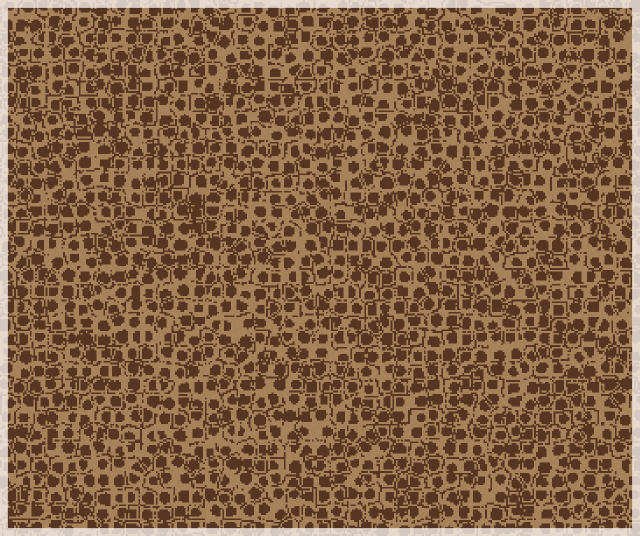
Write a Shadertoy shader that draws this pattern.

```glsl
// Leopard-like weave: chunky brown spots with broken seams on tan, in a pale veiled frame.

const vec3  SPOT_BROWN   = vec3(0.338, 0.207, 0.132);
const vec3  GROUND_TAN   = vec3(0.650, 0.512, 0.353);
const vec3  VEIL_WHITE   = vec3(0.970, 0.950, 0.930);
const float VEIL_OPACITY = 0.78;
const float FRAME_WIDTH  = 0.0146;  // in canvas heights
const float CELL_ROWS    = 34.0;    // spots per canvas height
const float CELL_GRAINS  = 9.0;     // square grains across one cell
const vec2  JITTER       = vec2(0.66, 0.46);
const float SPOT_INSET   = 0.145;   // distance kept from the cell edge
const float SPOT_MIN     = 0.31;    // spot radius range, in cells
const float SPOT_MAX     = 0.45;
const float SPOT_ROUGH   = 0.035;
const float SEAM_HALF    = 0.068;
const float SEAM_KEPT    = 0.68;    // share of cell borders that carry a seam
const float SEAM_FILL    = 0.80;    // share of grains drawn along a seam
const float TONE_SPREAD  = 0.05;
const int   SAMPLES      = 2;       // antialiasing samples per axis

vec2 hash2(vec2 p) {
    vec3 q = fract(vec3(p.xyx) * vec3(0.1031, 0.1030, 0.0973));
    q += dot(q, q.yzx + 33.33);
    return fract((q.xx + q.yz) * q.zy);
}

// Jittered centre of a cell
vec2 cellCentre(vec2 id) {
    return id + 0.5 + JITTER * (hash2(id + 17.0) - 0.5);
}

// Edge distance (x) and centre distance (y) of the nearest cell
vec2 cellDistances(vec2 p, out vec2 nearestId, out vec2 neighbourId) {
    vec2 base = floor(p);
    float best = 1e3;
    nearestId = base;
    for (int y = -1; y <= 1; y++)
    for (int x = -1; x <= 1; x++) {
        vec2 id = base + vec2(x, y);
        float d = distance(p, cellCentre(id));
        if (d < best) {
            best = d;
            nearestId = id;
        }
    }

    vec2 toCentre = cellCentre(nearestId) - p;
    float edge = 1e3;
    neighbourId = nearestId;
    for (int y = -2; y <= 2; y++)
    for (int x = -2; x <= 2; x++) {
        if (x == 0 && y == 0) continue;
        vec2 id = nearestId + vec2(x, y);
        vec2 toOther = cellCentre(id) - p;
        float d = dot(0.5 * (toCentre + toOther), normalize(toOther - toCentre));
        if (d < edge) {
            edge = d;
            neighbourId = id;
        }
    }
    return vec2(edge, best);
}

// Spots and dashed seams, snapped to square grains
vec3 weave(vec2 uv) {
    vec2 grain = floor(uv * CELL_ROWS * CELL_GRAINS);
    vec2 grainRandom = hash2(grain + 5.0);
    vec2 id, neighbour;
    vec2 dist = cellDistances((grain + 0.5) / CELL_GRAINS, id, neighbour);

    float rough = SPOT_ROUGH * (grainRandom.x - 0.5);
    float radius = mix(SPOT_MIN, SPOT_MAX, hash2(id + 71.0).x);
    bool spot = dist.x + rough > SPOT_INSET && dist.y + rough < radius;

    // The sum of both ids gives each shared border a single random value
    bool seamKept = hash2(id + neighbour + 131.0).x < SEAM_KEPT;
    bool seam = dist.x < SEAM_HALF && seamKept && grainRandom.y < SEAM_FILL;

    float tone = 1.0 + TONE_SPREAD * (grainRandom.x - 0.5);
    return tone * (spot || seam ? SPOT_BROWN : GROUND_TAN);
}

void mainImage(out vec4 fragColor, in vec2 fragCoord) {
    vec2 canvas = iResolution.xy / iResolution.y;
    vec2 uv = fragCoord / iResolution.y;
    float pixel = 1.0 / iResolution.y;

    // Average several samples to soften grain edges
    vec3 color = vec3(0.0);
    for (int y = 0; y < SAMPLES; y++)
    for (int x = 0; x < SAMPLES; x++) {
        vec2 offset = (vec2(x, y) + 0.5) / float(SAMPLES) - 0.5;
        color += weave(uv + offset * pixel);
    }
    color /= float(SAMPLES * SAMPLES);

    // Pale veil over the frame
    vec2 toBorder = min(uv, canvas - uv);
    float inset = min(toBorder.x, toBorder.y) - FRAME_WIDTH;
    float frame = 1.0 - smoothstep(-0.5 * pixel, 0.5 * pixel, inset);
    color = mix(color, VEIL_WHITE, VEIL_OPACITY * frame);

    fragColor = vec4(color, 1.0);
}
```
